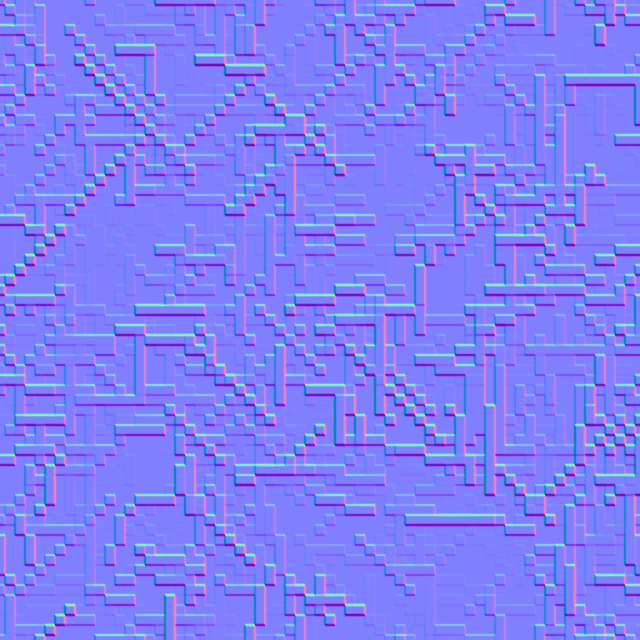
This texture map is drawn by a WebGL 1 fragment shader. Its source:

```glsl
precision highp float;
// Tangent-space normal map of a blocky, woven relief: every grid cell has one
// height, taken from the tallest of several layers of straight strokes, and
// thin bevels along the cell borders show the height steps.

uniform vec2 u_resolution;

#define CELLS 64.0             // grid cells across the canvas
#define BEVEL 0.125            // half width of a border line, in cells
#define RELIEF vec2(2.0, 2.6)  // steepness of steps along x and y
#define SHARPNESS 32.0         // higher values leave fewer tall strokes
#define MIN_LENGTH 4.0         // shortest stroke, in cells
#define MAX_LENGTH 10.0        // longest stroke, in cells
#define LAYERS 8               // stroke directions, half of them per axis

float hash(vec3 p) {
    p = fract(p * vec3(0.1031, 0.1137, 0.0973));
    p += dot(p, p.yzx + 33.33);
    return fract((p.x + p.y) * p.z);
}

// Height of one cell: strokes run along lanes that are level or sheared.
float cellHeight(vec2 cell) {
    float tallest = 0.0;
    for (int i = 0; i < LAYERS; i++) {
        float layer = float(i);
        bool upright = layer > 3.5;
        vec2 c = upright ? cell.yx : cell;

        // Slopes -1, -1/4, 0, 1/4, mirrored for the upright layers
        float bend = 0.5 * mod(layer, 4.0) - 1.0;
        float slope = bend * abs(bend) * (upright ? -1.0 : 1.0);

        // Cut each lane into strokes of its own length and offset
        float lane = c.y - floor(c.x * slope + 0.5);
        float span = mix(MIN_LENGTH, MAX_LENGTH, hash(vec3(lane, layer, 7.0)));
        float shift = hash(vec3(lane, layer, 19.0));
        float stroke = floor(c.x / span + shift);
        tallest = max(tallest, hash(vec3(stroke, lane, layer + 41.0)));
    }
    return pow(tallest, SHARPNESS);
}

void main() {
    // Cell borders lie half a cell in from the canvas edges
    vec2 p = gl_FragCoord.xy / u_resolution.y * CELLS + 0.5;
    vec2 cell = floor(p);
    vec2 local = p - cell;

    // Height steps towards the nearest neighbour on each axis
    vec2 side = step(0.5, local) * 2.0 - 1.0;
    float here = cellHeight(cell);
    vec2 rise = vec2(cellHeight(cell + vec2(side.x, 0.0)),
                     cellHeight(cell + vec2(0.0, side.y))) - here;

    // Antialiased border lines carry the slope, the rest is flat
    vec2 borderDistance = 0.5 - abs(local - 0.5);
    float halfPixel = 0.5 * CELLS / u_resolution.y;
    vec2 line = 1.0 - smoothstep(BEVEL - halfPixel, BEVEL + halfPixel, borderDistance);
    vec2 gradient = rise * side * line * RELIEF;

    vec3 normal = normalize(vec3(-gradient, 1.0));
    gl_FragColor = vec4(normal * 0.5 + 0.5, 1.0);
}
```
